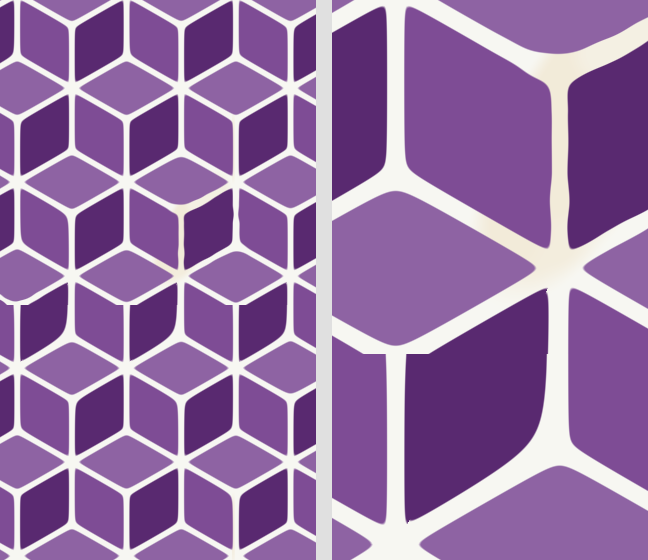
Left, the full canvas; right, a detail of the centre.
A Shadertoy shader for this pattern:

```glsl
// Lengths are in canvas widths
const float PITCH = 0.346;               // horizontal repeat
const float SIDE = PITCH / 1.7320508;    // rhombus side
const float SQUASH = 1.008;              // slight vertical flattening
const vec2 ORIGIN = vec2(0.4005, 1.394); // centre of cube (0, 0)
const float HALF_LINE = 0.0086;
const float OBTUSE_ROUND = 0.0085;
const float ACUTE_ROUND = 0.0045;
const float ROUND_VARIATION = 0.010;

const float SEAM_Y = 0.808;              // the pattern slips below this height
const float SEAM_SHIFT = 0.006;
const float SEAM_JUMP = 0.021;
const float SEAM_DECAY = 0.03;
const float WORN_ROW = -1.0;
const float WORN_ROUND = 0.036;
const vec2 SCAR = vec2(0.66, 1.05);
const vec2 STAIN = vec2(0.606, 1.049);
const vec2 STAIN_AXIS = vec2(0.49, 0.87);
const vec2 STAIN_SIZE = vec2(0.21, 0.085);
const float STREAK_X = 0.738;

const vec3 WHITE = vec3(0.97, 0.97, 0.95);
const vec3 CREAM = vec3(0.95, 0.92, 0.85);
const vec3 LIGHT = vec3(0.555, 0.39, 0.64);
const vec3 MID = vec3(0.495, 0.30, 0.585);
const vec3 DARK = vec3(0.35, 0.16, 0.44);

float hash(vec2 p) {
    return fract(sin(dot(p, vec2(127.1, 311.7))) * 43758.5453);
}

float noise(vec2 p) {
    vec2 i = floor(p), f = fract(p);
    f = f * f * (3.0 - 2.0 * f);
    return mix(mix(hash(i), hash(i + vec2(1, 0)), f.x),
               mix(hash(i + vec2(0, 1)), hash(i + vec2(1, 1)), f.x), f.y);
}

float softAbs(float x, float k) {
    return sqrt(x * x + k * k);
}

// Offset from the nearest cube centre; id counts in steps of one half
vec2 nearestCube(vec2 p, out vec2 id) {
    vec2 size = vec2(PITCH, 3.0 * SIDE);
    vec2 idA = floor(p / size + 0.5);
    vec2 idB = floor(p / size) + 0.5;
    vec2 a = p - idA * size, b = p - idB * size;
    bool useA = dot(a, a) < dot(b, b);
    id = useA ? idA : idB;
    return useA ? a : b;
}

// Rhombus with its long axis along x and separately rounded corners
float rhombus(vec2 p, float obtuse) {
    return 0.5 * softAbs(p.x, obtuse) + 0.8660254 * softAbs(p.y, ACUTE_ROUND)
         - 0.4330127 * SIDE + HALF_LINE;
}

// Aged cream patches on the lines
float stainAmount(vec2 p) {
    vec2 q = p - STAIN;
    vec2 local = vec2(dot(q, STAIN_AXIS), dot(q, vec2(STAIN_AXIS.y, -STAIN_AXIS.x)));
    float patchy = smoothstep(0.15, 0.5, noise(p * 16.0));
    float blot = (1.0 - smoothstep(0.8, 1.05, length(local / STAIN_SIZE))) * mix(0.6, 1.0, patchy);
    float streak = (1.0 - smoothstep(0.003, 0.006, abs(p.x - STREAK_X)))
                 * smoothstep(0.8, 0.95, cos((p.y - 1.303) * 5.22));
    return max(blot, 0.7 * streak);
}

void mainImage(out vec4 fragColor, in vec2 fragCoord) {
    vec2 p = fragCoord / iResolution.x;

    // Slip across the seam, settling to a small shift
    vec2 q = p;
    if (p.y < SEAM_Y) q.y -= SEAM_SHIFT + SEAM_JUMP * exp((p.y - SEAM_Y) / SEAM_DECAY);

    vec2 id;
    vec2 cube = nearestCube((q - ORIGIN) * vec2(1.0, SQUASH), id);

    // Pick the face whose outward direction is closest
    vec2 outward = vec2(0, 1);
    vec2 right = vec2(0.8660254, -0.5), left = vec2(-0.8660254, -0.5);
    vec3 color = LIGHT;
    float face = 0.0;
    if (dot(cube, right) > dot(cube, outward)) { outward = right; color = DARK; face = 1.0; }
    if (dot(cube, left) > dot(cube, outward)) { outward = left; color = MID; face = 2.0; }
    vec2 local = vec2(dot(cube, vec2(outward.y, -outward.x)), dot(cube, outward) - 0.5 * SIDE);

    // Corner rounding, uneven between tiles and stronger where worn
    float end = step(0.0, local.y);
    float obtuse = OBTUSE_ROUND + ROUND_VARIATION * pow(hash(id * 2.0 + vec2(face, end * 7.0)), 5.0);
    float scar = 1.0 - smoothstep(0.09, 0.19, distance(p, SCAR));
    if (face == 0.0) obtuse += 0.014 * scar;
    if (face == 1.0 && end > 0.5 && id.y == WORN_ROW)
        obtuse = WORN_ROUND - 0.010 * max(id.x, 0.0);

    // Wavy edges around the scar and at the left of the seam
    float frayed = (1.0 - smoothstep(0.08, 0.16, p.x))
                 * smoothstep(SEAM_Y - 0.002, SEAM_Y, p.y) * (1.0 - smoothstep(0.83, 0.87, p.y));
    float wobble = (noise(p * 32.0) - 0.5) * (0.006 * scar + 0.012 * frayed);

    float aa = 0.9 / iResolution.x;
    float line = smoothstep(-aa, aa, rhombus(local, obtuse) + wobble);
    fragColor = vec4(mix(color, mix(WHITE, CREAM, stainAmount(p)), line), 1.0);
}
```
